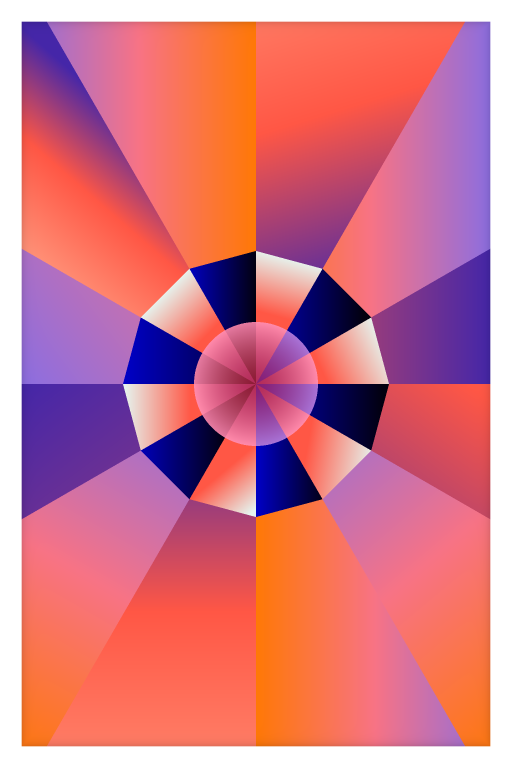
Give the GLSL for this background, as a Shadertoy shader.

```glsl
// A framed sunburst: twelve wedges with linear gradients, a twelve-sided
// ring of white, coral and navy wedges over them, and a glassy disk in the middle.
// Every wedge stores its gradient as (angle in degrees, start, end).

#define PANEL_HALF vec2(0.3053, 0.4717)
#define RING_RADIUS 0.1732
#define DISK_RADIUS 0.0807
#define EDGE_SHADE 0.13
#define EDGE_WIDTH 0.005
#define SAMPLES 3

const float TAU = 6.28319;
const float WEDGE = TAU / 12.0;

const vec3 PAPER    = vec3(1.00, 1.00, 1.00);
const vec3 INDIGO   = vec3(0.27, 0.15, 0.66);
const vec3 CORAL    = vec3(1.00, 0.34, 0.27);
const vec3 PEACH    = vec3(1.00, 0.56, 0.46);
const vec3 LAVENDER = vec3(0.55, 0.43, 0.88);
const vec3 PINK     = vec3(0.97, 0.45, 0.52);
const vec3 ORANGE   = vec3(1.00, 0.47, 0.02);
const vec3 ICE      = vec3(0.90, 0.96, 0.94);
const vec3 BLUE     = vec3(0.00, 0.00, 0.78);
const vec3 NIGHT    = vec3(0.01, 0.00, 0.06);

// Counter-clockwise from the right, lengths in canvas heights
const vec3 OUTER[12] = vec3[12](
    vec3(180.0, -0.305, 0.405), vec3(180.0, -0.305, 0.006),
    vec3(107.0,  0.068, 0.550), vec3(  0.0, -0.305, 0.000),
    vec3(229.0, -0.150, 0.062), vec3( 37.0, -0.243, 0.480),
    vec3(307.0, -0.183, 1.400), vec3(240.0,  0.065, 0.590),
    vec3(270.0,  0.033, 0.560), vec3(180.0, -0.310, 0.000),
    vec3(310.0,  0.060, 0.585), vec3( 53.0, -0.240, 0.570));

const vec3 INNER[12] = vec3[12](
    vec3( 25.0,  0.085, 0.175), vec3(0.0,  0.000,  0.140),
    vec3( 75.0,  0.092, 0.170), vec3(0.0, -0.090,  0.000),
    vec3(135.0,  0.090, 0.170), vec3(0.0, -0.172,  0.030),
    vec3(180.0,  0.085, 0.172), vec3(0.0, -0.160, -0.040),
    vec3(310.0,  0.060, 0.125), vec3(0.0,  0.000,  0.090),
    vec3(350.0,  0.080, 0.168), vec3(0.0,  0.000,  0.165));

// Position along a linear gradient, 0 to 1
float along(vec2 p, vec3 gradient) {
    float angle = radians(gradient.x);
    float d = dot(p, vec2(cos(angle), sin(angle)));
    return clamp((d - gradient.y) / (gradient.z - gradient.y), 0.0, 1.0);
}

vec3 ramp(vec3 a, vec3 b, vec3 c, float t) {
    return t < 0.5 ? mix(a, b, 2.0 * t) : mix(b, c, 2.0 * t - 1.0);
}

vec3 outerColor(vec2 p, int wedge) {
    float t = along(p, OUTER[wedge]);
    // The alternation is swapped in the last two wedges
    bool warm = (wedge % 2 == 0) != (wedge >= 10);
    return warm ? ramp(INDIGO, CORAL, PEACH, t)
                : ramp(LAVENDER, PINK, ORANGE, t);
}

vec3 ringColor(vec2 p, int wedge) {
    float t = along(p, INNER[wedge]);
    return wedge % 2 == 0 ? mix(CORAL, ICE, t) : mix(BLUE, NIGHT, t);
}

vec3 diskColor(vec2 p, int wedge) {
    vec3 core = vec3(0.70, 0.17, 0.35);
    vec3 rim = vec3(1.00, 0.54, 0.67);
    if (wedge % 2 == 1) {
        core = p.x < 0.0 ? vec3(0.55, 0.11, 0.21) : vec3(0.52, 0.12, 0.46);
        rim = p.x < 0.0 ? vec3(0.90, 0.48, 0.63) : vec3(0.66, 0.45, 0.84);
    }
    return mix(core, rim, pow(length(p) / DISK_RADIUS, 1.5));
}

vec3 scene(vec2 p) {
    vec2 inset = PANEL_HALF - abs(p);
    float edge = min(inset.x, inset.y);
    if (edge < 0.0) return PAPER;

    float angle = mod(atan(p.y, p.x), TAU);
    int wedge = min(int(angle / WEDGE), 11);
    float radius = length(p);

    // Distance to the straight side of the twelve-sided ring
    float side = radius * cos(mod(angle, WEDGE) - 0.5 * WEDGE);

    if (radius < DISK_RADIUS) return diskColor(p, wedge);
    if (side < RING_RADIUS * cos(0.5 * WEDGE)) return ringColor(p, wedge);
    return outerColor(p, wedge) * (1.0 - EDGE_SHADE * exp(-edge / EDGE_WIDTH));
}

void mainImage(out vec4 fragColor, in vec2 fragCoord) {
    // Average a grid of samples to smooth every edge
    vec3 sum = vec3(0.0);
    for (int i = 0; i < SAMPLES * SAMPLES; i++) {
        vec2 cell = vec2(i % SAMPLES, i / SAMPLES) + 0.5;
        vec2 offset = cell / float(SAMPLES) - 0.5;
        sum += scene((fragCoord + offset - 0.5 * iResolution.xy) / iResolution.y);
    }
    fragColor = vec4(sum / float(SAMPLES * SAMPLES), 1.0);
}
```
